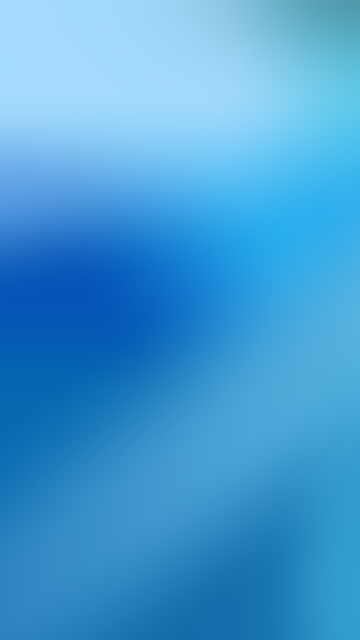
A WebGL 2 fragment shader for this background:

```glsl
#version 300 es
precision highp float;
// Soft blue blur: pale sky over a deep blue pool, with diagonal mist and teal light below.

uniform vec2 u_resolution;
out vec4 fragColor;

// Colours
const vec3 SKY_PALE    = vec3(0.640, 0.857, 0.992);
const vec3 SKY_CYAN    = vec3(0.375, 0.800, 0.922);
const vec3 SKY_GREY    = vec3(0.295, 0.565, 0.620);
const vec3 PERIWINKLE  = vec3(0.375, 0.650, 0.945);
const vec3 POOL_BLUE   = vec3(0.016, 0.328, 0.714);
const vec3 POOL_TEAL   = vec3(0.024, 0.412, 0.690);
const vec3 AZURE       = vec3(0.157, 0.680, 0.935);
const vec3 MIST_DIM    = vec3(0.180, 0.520, 0.755);
const vec3 MIST_BRIGHT = vec3(0.355, 0.706, 0.882);
const vec3 SHADOW      = vec3(0.075, 0.420, 0.667);
const vec3 TEAL_LIGHT  = vec3(0.190, 0.630, 0.812);

// Layout: x runs right, y runs down, both from 0 to 1
const float DIAGONAL_SLOPE = 0.40;
const vec2 POOL_FADE   = vec2(0.45, 0.65);
const vec2 AZURE_FADE  = vec2(0.12, 0.85);
const float AZURE_LEAN = 1.2;
const float AZURE_LEVEL = 0.39;
const vec2 MIST_BAND   = vec2(0.65, 0.92);
const vec2 SHADOW_BAND = vec2(0.95, 1.20);
const vec2 SKY_EDGE_LEFT  = vec2(0.14, 0.48);
const vec2 SKY_EDGE_RIGHT = vec2(0.13, 0.35);

float ramp(vec2 edges, float x) {
    return smoothstep(edges.x, edges.y, x);
}

// Elliptical gaussian falloff
float glow(vec2 p, vec2 center, vec2 radius) {
    vec2 d = (p - center) / radius;
    return exp(-dot(d, d));
}

// Deep blue at the left, leaning into azure at the upper right
vec3 poolColor(vec2 p) {
    vec3 deep = mix(POOL_BLUE, POOL_TEAL, ramp(POOL_FADE, p.y));
    float lean = p.x - AZURE_LEAN * (p.y - AZURE_LEVEL);
    return mix(deep, AZURE, ramp(AZURE_FADE, lean));
}

// Pale sky with a cyan right side and a grey corner
vec3 skyColor(vec2 p) {
    vec3 color = mix(SKY_PALE, SKY_CYAN, smoothstep(0.6, 1.05, p.x));
    return mix(color, SKY_GREY, 0.9 * glow(p, vec2(1.05, -0.02), vec2(0.40, 0.11)));
}

void main() {
    vec2 uv = gl_FragCoord.xy / u_resolution;
    vec2 p = vec2(uv.x, 1.0 - uv.y);
    float diagonal = p.y + DIAGONAL_SLOPE * p.x;

    // Pool and the mist that crosses it
    vec3 color = poolColor(p);
    color = mix(color, mix(MIST_DIM, MIST_BRIGHT, p.x), ramp(MIST_BAND, diagonal));

    // Lower shadow, weaker toward the right edge, then the teal light
    float shade = ramp(SHADOW_BAND, diagonal) * (1.0 - 0.5 * smoothstep(0.75, 1.0, p.x));
    color = mix(color, SHADOW, shade);
    color = mix(color, TEAL_LIGHT, glow(p, vec2(1.05, 0.92), vec2(0.24, 0.28)));

    // Sky, with a softer and lower edge at the left
    vec2 skyEdge = mix(SKY_EDGE_LEFT, SKY_EDGE_RIGHT, p.x);
    color = mix(skyColor(p), color, ramp(skyEdge, p.y));
    color = mix(color, PERIWINKLE, 0.4 * glow(p, vec2(0.0, 0.30), vec2(0.25, 0.07)));

    fragColor = vec4(color, 1.0);
}
```
